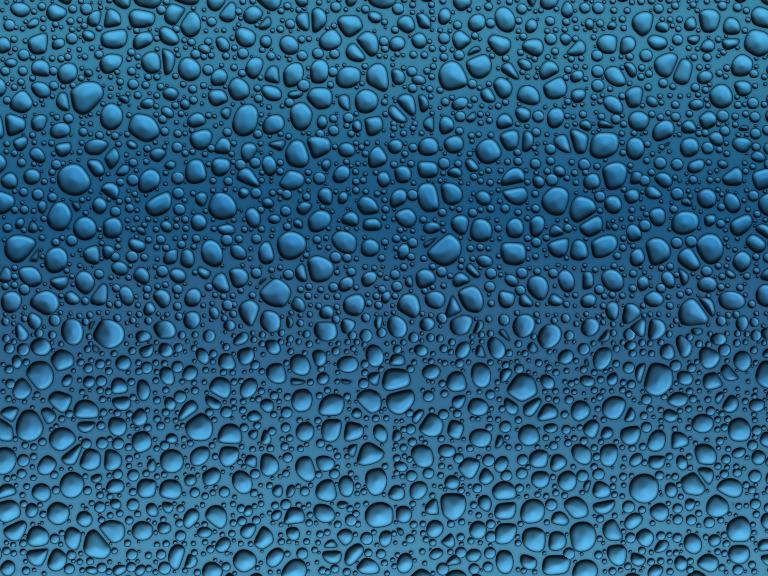
This texture is drawn by a WebGL 2 fragment shader. Its source:

```glsl
#version 300 es
precision highp float;
// Water droplets packed on a pane of glass before a banded blue sky.

uniform vec2 u_resolution;
out vec4 fragColor;

const float BIG_CELL = 0.045;
const float MID_CELL = 0.027;
const float TINY_CELL = 0.0165;
const float SMALLEST = 0.0023;

vec3 hash3(vec2 cell, float seed) {
  vec3 q = fract((cell.xyx + 71.7 + seed * vec3(13.1, 7.7, 3.3)) * vec3(0.1031, 0.1030, 0.0973));
  q += dot(q, q.yxz + 33.33);
  return fract((q.xxy + q.yzz) * q.zyx);
}

float gradientNoise(vec2 p) {
  vec2 i = floor(p), f = p - i, u = f * f * (3.0 - 2.0 * f);
  vec4 v;
  for (int k = 0; k < 4; k++) {
    vec2 corner = vec2(k & 1, k >> 1);
    v[k] = dot(hash3(i + corner, 9.0).xy * 2.0 - 1.0, f - corner);
  }
  return mix(mix(v.x, v.y, u.x), mix(v.z, v.w, u.x), u.y);
}

// Jittered site of a cell: position and weight.
vec3 site(vec2 cell) {
  vec3 h = hash3(cell, 1.0);
  return vec3(cell + 0.5 + 0.8 * (h.xy - 0.5), 0.36 * h.z * h.z * h.z);
}

// Rounded power-diagram cell: outward direction in xy, inside distance in z.
vec3 bigDrop(vec2 p, float size) {
  vec2 q = p / size, base = floor(q), ownCell = base;
  vec3 own = vec3(0.0);
  float best = 1e5;
  for (int y = -2; y <= 2; y++)
    for (int x = -2; x <= 2; x++) {
      vec2 cell = base + vec2(x, y);
      vec3 s = site(cell);
      float power = dot(q - s.xy, q - s.xy) - s.z;
      if (power < best) { best = power; own = s; ownCell = cell; }
    }

  // Elliptic limit, blended with the straight borders by a soft minimum.
  vec3 k = hash3(ownCell, 5.0);
  vec2 o = q - own.xy, axis = vec2(cos(k.y * 6.283), sin(k.y * 6.283));
  vec2 m = vec2(dot(o, axis), dot(o, vec2(-axis.y, axis.x)) * (1.0 + 0.5 * k.z));
  float reach = mix(0.28, 0.60, k.x) + 0.6 * own.z;
  float total = exp(-15.0 * (reach - length(m)));
  vec2 outward = total * o / (length(o) + 0.05);
  for (int y = -2; y <= 2; y++)
    for (int x = -2; x <= 2; x++) {
      vec2 cell = base + vec2(x, y);
      if (cell == ownCell) continue;
      vec3 s = site(cell);
      vec2 span = s.xy - own.xy;
      float gap = max(length(span), 0.01);
      float border = (dot(q - s.xy, q - s.xy) - s.z - best) / (2.0 * gap);
      float e = exp(-15.0 * border);
      total += e;
      outward += e * span / gap;
    }
  float inside = -log(total) / 15.0 - mix(0.035, 0.08, k.z);
  return vec3(outward / total, inside * size);
}

// Disc of a grid cell (centre, radius), shrunk to clear the big drops.
vec3 fittedDisc(vec2 p, float size, float seed) {
  vec2 cell = floor(p / size);
  vec3 h = hash3(cell, seed);
  float r = mix(0.2, 0.42, h.z);
  vec2 centre = (cell + 0.5 + (h.xy - 0.5) * (1.0 - 2.0 * r)) * size;
  return vec3(centre, min(r * size, -bigDrop(centre, BIG_CELL).z - 0.0004));
}

vec3 discDrop(vec2 p, vec3 disc) {
  vec2 o = p - disc.xy;
  if (disc.z < SMALLEST) return vec3(0.0, 0.0, -1.0);
  return vec3(o / disc.z, disc.z - length(o));
}

vec3 skyColor(vec2 p) {
  float y = p.y + 0.10 * gradientNoise(p * vec2(1.7, 1.1)) + 0.02 * gradientNoise(p * 6.0);
  vec3 c = mix(vec3(0.29, 0.56, 0.70), vec3(0.18, 0.38, 0.53), smoothstep(0.0, 0.46, y));
  c = mix(c, vec3(0.11, 0.34, 0.50), smoothstep(0.46, 0.63, y));
  return mix(c, vec3(0.23, 0.52, 0.65), smoothstep(0.63, 0.96, y));
}

// Lens body with a wide dark crescent, a thin outline and a bright far edge.
vec3 dropColor(vec3 drop, vec3 sky, float height, float rim) {
  float flip = mix(1.0, -1.0, smoothstep(0.30, 0.55, height));
  float facing = dot(drop.xy, normalize(vec2(-0.45, flip)));
  float d = max(drop.z, 0.0);
  vec3 body = mix(sky, vec3(0.22, 0.53, 0.74), 0.30) * (1.0 - 0.40 * facing);
  float crescent = smoothstep(-0.15, 0.6, facing) * exp(-d * d / (rim * rim));
  float glint = smoothstep(0.1, 0.8, -facing) * exp(-pow((d - 0.75 * rim) / (0.4 * rim), 2.0));
  body = mix(body, vec3(0.36, 0.73, 0.92), 0.75 * glint);
  body = mix(body, vec3(0.015, 0.035, 0.05), 0.98 * crescent);
  return mix(body, vec3(0.02, 0.05, 0.07), 0.95 * exp(-d / (0.27 * rim)));
}

void main() {
  vec2 p = gl_FragCoord.xy / u_resolution.y;
  float pixel = 1.0 / u_resolution.y;
  vec3 sky = skyColor(p);

  // Big drops first, then two finer sizes in the gaps.
  vec3 drop = bigDrop(p, BIG_CELL);
  float rim = 0.0066;
  if (drop.z < pixel) {
    vec3 mid = fittedDisc(p, MID_CELL, 2.0);
    vec3 tiny = fittedDisc(p, TINY_CELL, 3.0);
    vec3 near = fittedDisc(tiny.xy, MID_CELL, 2.0);
    tiny.z = min(tiny.z, length(tiny.xy - near.xy) - max(near.z, 0.0) - 0.0008);
    vec3 a = discDrop(p, mid), b = discDrop(p, tiny);
    vec3 fine = a.z > b.z ? a : b;
    if (fine.z > drop.z) { drop = fine; rim = 0.0042; }
  }

  vec3 glass = sky * (1.0 - 0.25 * exp(min(drop.z, 0.0) / 0.0018));
  vec3 water = dropColor(drop, sky, p.y, rim);
  fragColor = vec4(mix(glass, water, smoothstep(-0.7 * pixel, 0.7 * pixel, drop.z)), 1.0);
}
```
